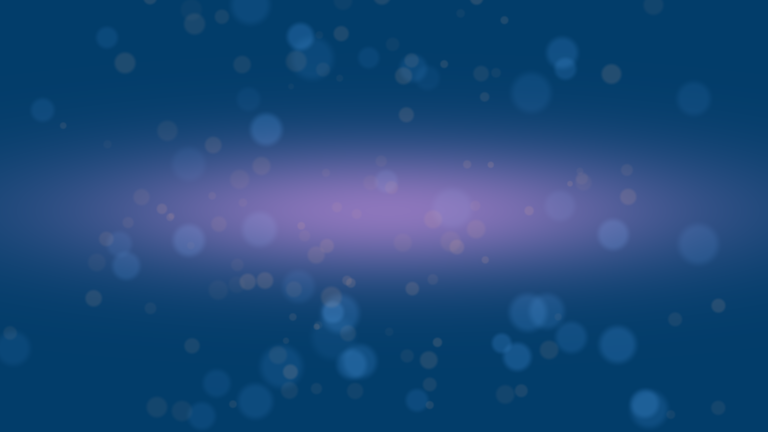
Write a WebGL 2 fragment shader that draws this background.

```glsl
#version 300 es
precision highp float;
// Draws a violet band of light on deep blue, scattered with soft bokeh discs.

uniform vec2 u_resolution;
out vec4 fragColor;

// Lengths are fractions of the canvas height; x is measured from the centre.
const vec3 BASE_COLOR = vec3(0.008, 0.238, 0.415);
const vec3 GLOW_COLOR = vec3(0.550, 0.462, 0.735);
const vec2 GLOW_CENTER = vec2(0.01, 0.512);
const vec2 GLOW_SPREAD = vec2(0.51, 0.108);

const int BLUE_COUNT = 44;
const vec3 BLUE_LIGHT = vec3(0.075, 0.125, 0.225);
const vec2 BLUE_RADIUS = vec2(0.024, 0.058);
const float BLUE_FEATHER = 0.32;

const int WARM_COUNT = 112;
const vec3 WARM_COLOR = vec3(0.90, 0.68, 0.58);
const float WARM_OPACITY = 0.15;
const vec2 WARM_RADIUS = vec2(0.008, 0.028);
const float WARM_FEATHER = 0.24;

const float SCATTER_CENTER = -0.07;
const float SCATTER_WIDTH = 0.92;

// Integer hash giving a repeatable value in 0..1.
float hash(uint n) {
    n = n * 747796405u + 2891336453u;
    n = ((n >> ((n >> 28u) + 4u)) ^ n) * 277803737u;
    n = (n >> 22u) ^ n;
    return float(n >> 8u) / 16777216.0;
}

// Coverage of one random disc; its position is denser near the middle.
float bokeh(vec2 p, uint id, vec2 radiusRange, float feather) {
    uint seed = id * 8u;
    float spread = hash(seed) + hash(seed + 1u) - 1.0;
    vec2 center = vec2(SCATTER_CENTER + SCATTER_WIDTH * spread,
                       hash(seed + 2u) * 1.04 - 0.02);
    float radius = mix(radiusRange.x, radiusRange.y, hash(seed + 3u));
    float strength = mix(0.25, 1.0, hash(seed + 4u));
    float dist = length(p - center);
    float pixel = 1.0 / u_resolution.y;
    return strength * (1.0 - smoothstep(radius * (1.0 - feather) - pixel,
                                        radius * (1.0 + 0.3 * feather), dist));
}

void main() {
    vec2 p = gl_FragCoord.xy / u_resolution.y;
    p.x -= 0.5 * u_resolution.x / u_resolution.y;

    // Elongated glow
    vec2 q = (p - GLOW_CENTER) / GLOW_SPREAD;
    vec3 color = mix(BASE_COLOR, GLOW_COLOR, exp(-0.5 * dot(q, q)));

    // Large blue discs add light
    for (int i = 0; i < BLUE_COUNT; i++) {
        color += BLUE_LIGHT * (1.0 - color)
               * bokeh(p, uint(i) + 1u, BLUE_RADIUS, BLUE_FEATHER);
    }

    // Small warm discs veil the light behind them
    for (int i = 0; i < WARM_COUNT; i++) {
        float cover = bokeh(p, uint(i) + 501u, WARM_RADIUS, WARM_FEATHER);
        color = mix(color, WARM_COLOR, WARM_OPACITY * cover);
    }

    fragColor = vec4(color, 1.0);
}
```
